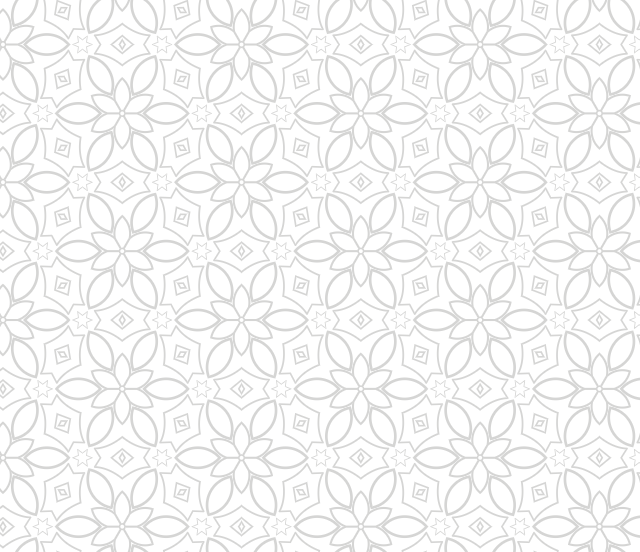
Give the GLSL for this pattern, as a WebGL 1 fragment shader.

```glsl
precision highp float;
// Hexagonal lattice of outlined flowers, ogee diamonds and small stars, grey on white.

uniform vec2 u_resolution;

const float SPACINGS_ACROSS = 4.646; // flower spacings in the canvas width
const vec2 FLOWER_ORIGIN = vec2(2.6195, 2.184);
const float SQRT3 = 1.7320508;
const float SECTOR = 1.0471976; // 60 degrees

// Offset from the nearest point of a triangular lattice with unit spacing
vec2 nearestCell(vec2 p) {
  vec2 size = vec2(SQRT3, 1.0);
  vec2 a = mod(p + 0.5 * size, size) - 0.5 * size;
  vec2 b = mod(p, size) - 0.5 * size;
  return dot(a, a) < dot(b, b) ? a : b;
}

// Sixfold mirror symmetry: folds the plane into a wedge of 0 to 30 degrees
vec2 foldSixfold(vec2 p) {
  float angle = atan(p.y, p.x);
  angle = abs(mod(angle + 0.5 * SECTOR, SECTOR) - 0.5 * SECTOR);
  return length(p) * vec2(cos(angle), sin(angle));
}

// Pointed lens lying along x, with mitred tips
float lens(vec2 p, float halfLength, float halfWidth) {
  float radius = (halfLength * halfLength + halfWidth * halfWidth) / (2.0 * halfWidth);
  return length(abs(p) + vec2(0.0, radius - halfWidth)) - radius;
}

float rhombus(vec2 p, vec2 halfSize) {
  p = abs(p) / halfSize;
  return (p.x + p.y - 1.0) * halfSize.x * halfSize.y / length(halfSize);
}

float segment(vec2 p, vec2 a, vec2 b) {
  vec2 ab = b - a;
  return length(p - a - ab * clamp(dot(p - a, ab) / dot(ab, ab), 0.0, 1.0));
}

float stroke(float d, float halfWidth) {
  return abs(d) - halfWidth;
}

// Two rings of petals around a small eye
float flower(vec2 p) {
  float outer = stroke(lens(p - vec2(0.318, 0.0), 0.159, 0.073), 0.0097);
  vec2 axis = vec2(0.5 * SQRT3, 0.5);
  vec2 along = vec2(dot(p, axis), dot(p, vec2(-axis.y, axis.x)));
  float petal = lens(along - vec2(0.127, 0.0), 0.127, 0.057);
  float inner = stroke(max(petal, -p.y), 0.0075);
  float eye = length(p) - 0.02;
  inner = min(max(inner, -eye), stroke(eye, 0.006));
  return min(outer, inner);
}

// Nested diamonds framed by concave arches and notched ends
float diamondFrame(vec2 p) {
  float diamonds = min(stroke(rhombus(p, vec2(0.078, 0.064)), 0.006),
                       stroke(rhombus(p, vec2(0.02, 0.033)), 0.006));
  float endX = 0.2;
  float height = 0.151 - 0.8 * p.x + 1.9 * p.x * p.x;
  float slope = -0.8 + 3.8 * p.x;
  float arch = stroke((p.y - height) / sqrt(1.0 + slope * slope), 0.0065);
  arch = max(arch, p.x - endX);
  float notch = segment(p, vec2(endX, 0.067), vec2(0.158, 0.0)) - 0.006;
  return min(diamonds, min(arch, notch));
}

float star(vec2 p) {
  vec2 valley = 0.034 * vec2(0.5 * SQRT3, 0.5);
  return segment(foldSixfold(p), vec2(0.07, 0.0), valley) - 0.003;
}

void main() {
  float pixel = SPACINGS_ACROSS / u_resolution.x;
  vec2 p = foldSixfold(nearestCell(gl_FragCoord.xy * pixel - FLOWER_ORIGIN));

  // Diamond axes: x towards the star, y towards the flower
  vec2 q = p - vec2(0.25 * SQRT3, 0.25);
  vec2 local = vec2(dot(q, vec2(0.5, -0.5 * SQRT3)),
                    dot(q, vec2(-0.5 * SQRT3, -0.5)));

  float lines = min(flower(p), diamondFrame(local));
  lines = min(lines, star(p - vec2(1.0 / SQRT3, 0.0)));

  float ink = clamp(0.5 - lines / pixel, 0.0, 1.0);
  gl_FragColor = vec4(mix(vec3(1.0), vec3(0.835, 0.835, 0.832), ink), 1.0);
}
```
